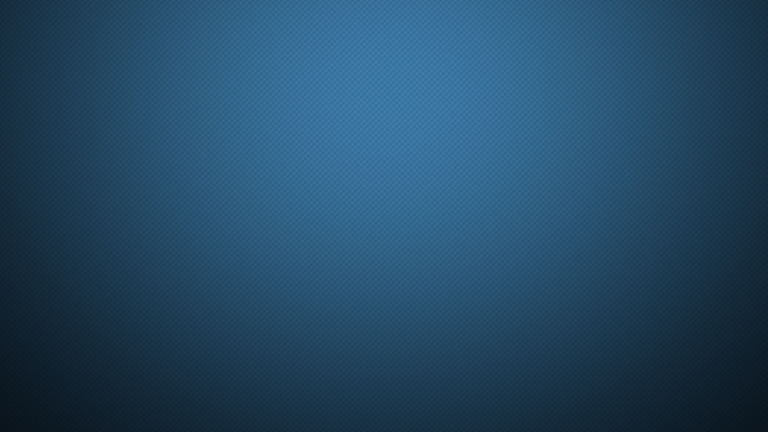
This background is drawn by a Shadertoy shader. Its source:

```glsl
// A blue woven cloth lit by a broad soft glow from above, fading to dark corners.

#define GLOW_CENTER vec2(0.51, 0.79)
#define GLOW_FALLOFF vec2(3.7, 1.5)
#define GLOW_COLOR vec3(0.230, 0.470, 0.640)
#define SHADE_COLOR vec3(0.002, 0.006, 0.014)
#define THREADS 104.0
#define WEAVE_DEPTH 0.07
#define GRAIN_DEPTH 0.025
#define GRAIN_CELLS 288.0

const float TAU = 6.2831853;

// Sine-free hash, 0 to 1
float hash(vec2 p) {
    vec3 q = fract(vec3(p.xyx) * 0.1031);
    q += dot(q, q.yzx + 33.33);
    return fract((q.x + q.y) * q.z);
}

// Elliptical light: wide across, longer downwards
float glow(vec2 uv) {
    vec2 d = uv - GLOW_CENTER;
    return exp(-dot(d * d, GLOW_FALLOFF));
}

// Crossed diagonal threads, one direction stronger; fades when too fine to resolve
float weave(vec2 p, float pixel) {
    vec2 diagonal = vec2(p.x + p.y, p.x - p.y) * THREADS * 0.7071;
    vec2 threads = cos(TAU * diagonal);
    float visible = 1.0 - smoothstep(0.4, 0.8, pixel * THREADS);
    return dot(threads, vec2(0.4, 0.6)) * visible;
}

void mainImage(out vec4 fragColor, in vec2 fragCoord) {
    vec2 uv = fragCoord / iResolution.xy;
    vec2 p = fragCoord / iResolution.y;

    // Smooth light
    vec3 color = mix(SHADE_COLOR, GLOW_COLOR, glow(uv));

    // Cloth texture scales with the light
    float grain = hash(floor(p * GRAIN_CELLS)) - 0.5;
    color *= 1.0 + WEAVE_DEPTH * weave(p, 1.0 / iResolution.y) + GRAIN_DEPTH * grain;

    fragColor = vec4(color, 1.0);
}
```
